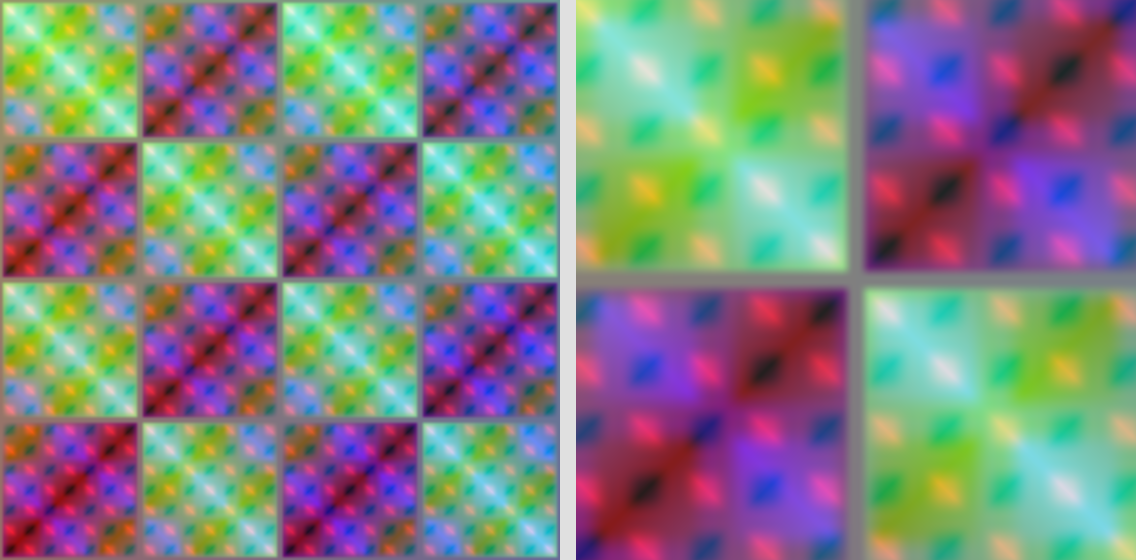
Left: the whole. Right: its middle third, enlarged.
Write a Shadertoy shader that draws this pattern.

```glsl
// A 4 by 4 checker of glowing tiles, light ones creased along one diagonal and dark ones along the other.
// Each colour channel draws the same creased checker at its own scale: green coarse, blue finer, red finest.
// Cell edges fade to middle grey, and a slow gradient tints the whole canvas.

#define TILES 4.0          // green cells across the canvas
#define BLOCKS 12.0        // blue cells, three per tile
#define SPOTS 28.0         // red cells, seven per tile
#define SEAM 0.001         // half width of the grey seam
#define TILE_FADE 0.009    // distance over which a green cell fades in
#define BLOCK_FADE 0.018   // the same for blue
#define SPOT_FADE 0.015    // the same for red
#define CREASE 0.03        // rounding of the diagonal crease
#define FALLOFF 0.65       // below 1 narrows the glow along the crease
#define TINT 0.18          // strength of the canvas gradient

// Distance from the crease, rounded at zero and steepened near it.
float creaseFalloff(float d) {
    return pow(sqrt(d * d + CREASE * CREASE), FALLOFF);
}

// Checker of dark cells (0 to 0.5) and light cells (0.5 to 1), creased on opposite diagonals.
float creasedChecker(vec2 uv, float count, float fadeWidth) {
    vec2 grid = uv * count;
    vec2 cell = floor(grid);
    vec2 p = grid - cell;
    float dark = 0.5 * creaseFalloff(p.x - p.y);
    float light = 1.0 - 0.5 * creaseFalloff(p.x + p.y - 1.0);
    float value = mix(dark, light, mod(cell.x + cell.y, 2.0));

    // Fade to grey towards the cell edges, by a width in canvas units
    vec2 inset = min(p, 1.0 - p) / count;
    vec2 fade = smoothstep(vec2(SEAM), vec2(fadeWidth), inset);
    return mix(0.5, value, fade.x * fade.y);
}

void mainImage(out vec4 fragColor, in vec2 fragCoord) {
    vec2 uv = fragCoord / iResolution.xy;

    // One scale of the checker per channel
    vec3 pattern = vec3(creasedChecker(uv, SPOTS, SPOT_FADE),
                        creasedChecker(uv, TILES, TILE_FADE),
                        creasedChecker(uv, BLOCKS, BLOCK_FADE));

    // Red falls and blue rises to the right, green rises upward
    vec3 gradient = vec3(1.0 - uv.x, uv.y, uv.x);
    fragColor = vec4(mix(pattern, gradient, TINT), 1.0);
}
```
